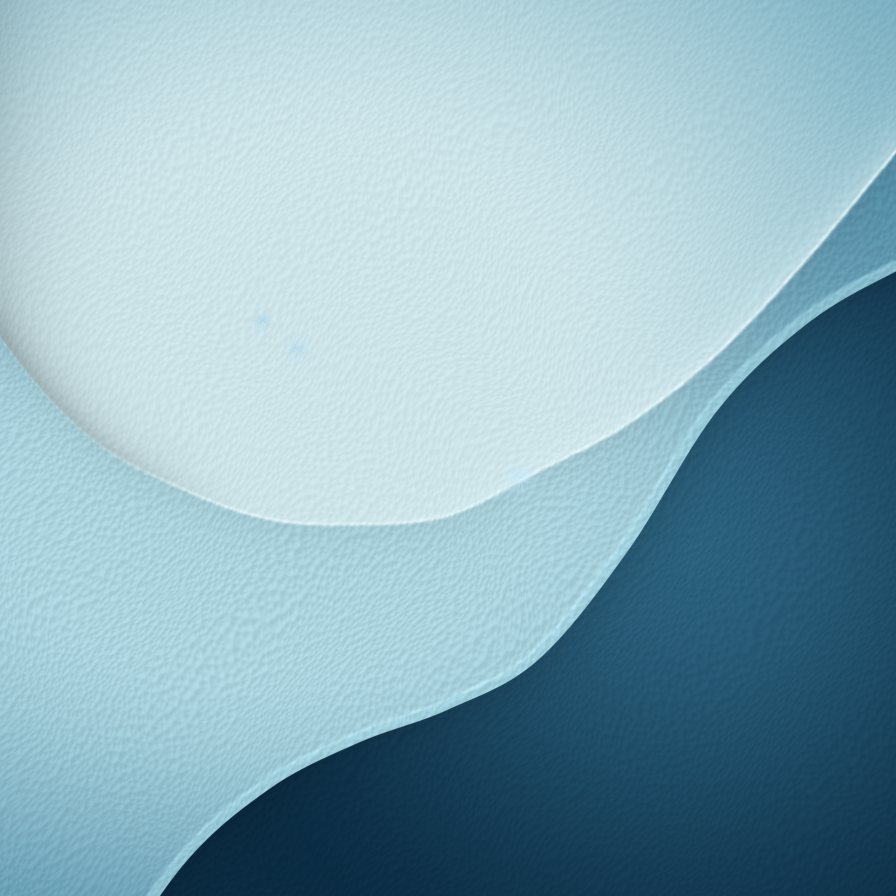
Give the GLSL for this background, as a Shadertoy shader.

```glsl
#define GRAIN_SCALE 150.0
#define GRAIN_DEPTH 0.055
#define RIM_WIDTH 0.0022
#define GLOW_WIDTH 0.022
#define BAND_WIDTH 0.011
#define PALE vec3(0.80, 0.895, 0.912)
#define PALE_SHADE vec3(0.42, 0.65, 0.73)
#define AQUA vec3(0.67, 0.83, 0.87)
#define AQUA_SHADE vec3(0.33, 0.56, 0.66)
#define DEEP vec3(0.17, 0.38, 0.49)
#define DEEP_SHADE vec3(0.04, 0.17, 0.26)
#define RIM_LIGHT vec3(0.90, 0.97, 0.98)

// Curve heights at steps of 0.1, from x = -0.1 to x = 1.1
const float upperKnots[13] = float[13](0.80, 0.625, 0.513, 0.456, 0.421, 0.415,
    0.425, 0.474, 0.527, 0.605, 0.711, 0.831, 0.95);
const float lowerKnots[13] = float[13](-0.55, -0.32, -0.13, 0.029, 0.119, 0.171,
    0.208, 0.263, 0.384, 0.541, 0.638, 0.697, 0.74);

// Smooth spline through the knots
float curveHeight(float x, float knots[13]) {
    float s = clamp((x + 0.1) * 10.0, 1.0, 10.999);
    int i = int(s);
    float t = s - float(i);
    float a = knots[i - 1], b = knots[i], c = knots[i + 1], d = knots[i + 2];
    return b + 0.5 * t * (c - a + t * (2.0 * a - 5.0 * b + 4.0 * c - d
        + t * (3.0 * (b - c) + d - a)));
}

// Signed distance to a curve, positive above it
float curveDistance(vec2 p, float knots[13]) {
    float h = 0.004;
    float slope = (curveHeight(p.x + h, knots) - curveHeight(p.x - h, knots)) / (2.0 * h);
    return (p.y - curveHeight(p.x, knots)) / sqrt(1.0 + slope * slope);
}

vec2 hash2(vec2 p) {
    vec3 q = fract(vec3(p.xyx) * vec3(0.1031, 0.1030, 0.0973));
    q += dot(q, q.yzx + 33.33);
    return fract((q.xx + q.yz) * q.zy);
}

// Distance to the nearest scattered cell centre
float cellNoise(vec2 p) {
    vec2 cell = floor(p), f = fract(p);
    float nearest = 2.0;
    for (int y = -1; y <= 1; y++)
        for (int x = -1; x <= 1; x++) {
            vec2 o = vec2(x, y);
            vec2 r = o + hash2(cell + o + 200.0) - f;
            nearest = min(nearest, dot(r, r));
        }
    return sqrt(nearest);
}

// Slanted leather grain, lit from the upper left
float leatherGrain(vec2 p) {
    vec2 q = p + 0.008 * sin(p.yx * vec2(19.0, 23.0) + 3.0 * sin(p * 11.0));
    q = vec2(0.80 * q.x - 0.60 * q.y, 0.60 * q.x + 0.80 * q.y);
    q *= GRAIN_SCALE * vec2(1.15, 0.75);
    vec2 toLight = vec2(-0.22, 0.04);
    return cellNoise(q - toLight) - cellNoise(q + toLight);
}

// Soft spot with feathered rays
float smudge(vec2 p, vec2 centre, float radius) {
    vec2 d = p - centre;
    float angle = atan(d.y, d.x + 1e-5);
    float rays = 0.65 + 0.35 * sin(angle * 9.0 + 2.0 * sin(angle * 4.0));
    return rays * exp(-dot(d, d) / (radius * radius));
}

float line(float d, float width) {
    return exp(-d * d / (width * width));
}

void mainImage(out vec4 fragColor, in vec2 fragCoord) {
    vec2 p = fragCoord / iResolution.xy;
    float edge = 0.8 / iResolution.y;
    float upper = curveDistance(p, upperKnots);
    float lower = curveDistance(p, lowerKnots);

    // Shaded surfaces
    float paleFade = smoothstep(0.2, 0.8, length((p - vec2(0.35, 0.62)) * vec2(0.8, 1.0)));
    vec3 pale = mix(PALE, PALE_SHADE, paleFade);
    pale *= 1.0 - 0.10 * exp(-p.x / 0.05);
    float aquaFade = smoothstep(0.15, 0.6, length((p - vec2(0.3, 0.42)) * vec2(0.6, 1.0)));
    vec3 aqua = mix(AQUA, AQUA_SHADE, aquaFade);
    vec3 deep = mix(DEEP, DEEP_SHADE, smoothstep(0.0, 0.6, length(p - vec2(0.76, 0.40))));

    // Light gathering inside the upper edge, shade beneath it
    float rimFade = smoothstep(0.06, 0.30, p.x);
    float inside = exp(-max(upper, 0.0) / GLOW_WIDTH);
    pale = mix(pale, RIM_LIGHT, 0.38 * inside * smoothstep(0.3, 0.75, p.x));
    pale *= 1.0 - 0.20 * inside * (1.0 - rimFade);
    aqua *= 1.0 - 0.06 * exp(-max(-upper, 0.0) / GLOW_WIDTH);

    // Translucent band along the lower edge
    float band = 1.0 - smoothstep(BAND_WIDTH * 0.7, BAND_WIDTH * 1.2, lower);
    aqua = mix(aqua, vec3(0.62, 0.82, 0.87), 0.60 * band);
    aqua += 0.07 * line(lower - BAND_WIDTH, RIM_WIDTH);
    deep *= 1.0 - 0.12 * exp(-max(-lower, 0.0) / GLOW_WIDTH);

    // Layers and bright rim
    vec3 color = mix(deep, aqua, smoothstep(-edge, edge, lower));
    color = mix(color, pale, smoothstep(-edge, edge, upper));
    color = mix(color, RIM_LIGHT, line(upper, RIM_WIDTH) * mix(0.12, 0.75, rimFade));

    // Grain and faint blue smudges
    float grainStrength = mix(1.0, 0.55, smoothstep(-edge, edge, upper));
    color *= 1.0 + GRAIN_DEPTH * 2.0 * grainStrength * leatherGrain(p);
    color = mix(color, vec3(0.58, 0.80, 0.94), 0.55 * smudge(p, vec2(0.293, 0.641), 0.008));
    color = mix(color, vec3(0.62, 0.82, 0.95), 0.50 * smudge(p, vec2(0.332, 0.609), 0.010));
    color = mix(color, vec3(0.75, 0.91, 0.98), 0.80 * smudge(p, vec2(0.581, 0.465), 0.013));

    fragColor = vec4(clamp(color, 0.0, 1.0), 1.0);
}
```
